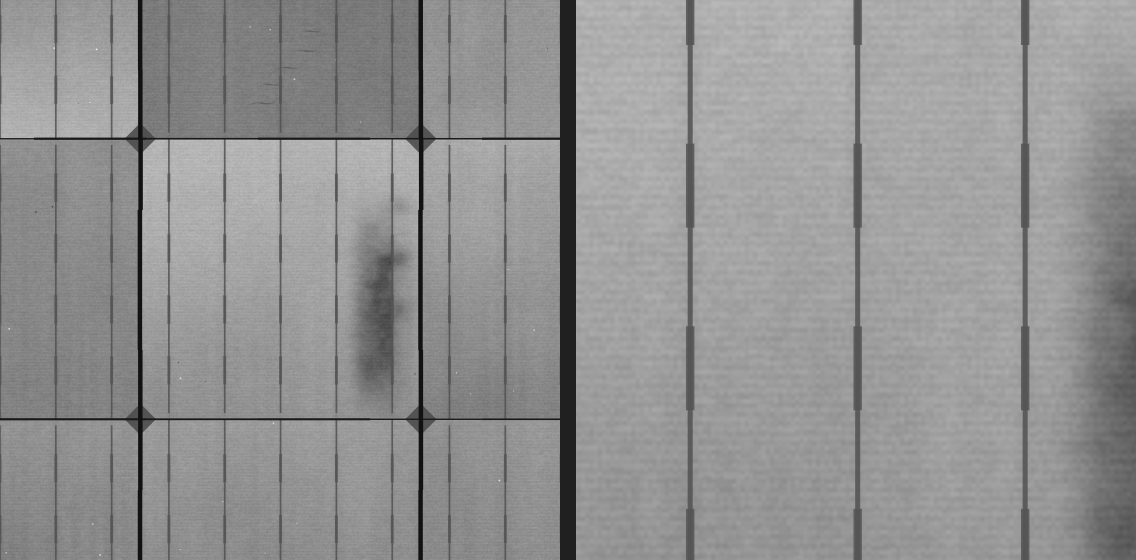
Left, the full canvas; right, a detail of the centre.
Give the GLSL for this pattern, as a WebGL 1 fragment shader.

```glsl
precision highp float;
// Grey solar cells with busbars, solder pads, clipped corners, a dark stain and small flaws.
uniform vec2 u_resolution;

#define PITCH 0.501        // cell size
#define ORIGIN vec2(0.2505, 0.2513)
#define BAR_STEP 0.199     // busbar spacing, in cells
#define PAD_STEP 0.217     // solder pad spacing, in cells
#define BAR_HALF 0.0015
#define PAD_HALF vec2(0.0025, 0.025)
#define GAP_HALF 0.0040
#define SEAM_HALF 0.0016
#define CORNER 0.028       // reach of the clipped corners
#define FINGERS 178.0      // fine lines per canvas height
#define GRAIN 0.045

float hash(vec2 p) {
  vec3 q = fract(p.xyx * vec3(0.1031, 0.1030, 0.0973));
  q += dot(q, q.yzx + 33.33);
  return fract((q.x + q.y) * q.z);
}

float noise(vec2 p) {
  vec2 i = floor(p), f = fract(p);
  f = f * f * (3.0 - 2.0 * f);
  return mix(mix(hash(i), hash(i + vec2(1, 0)), f.x),
             mix(hash(i + vec2(0, 1)), hash(i + vec2(1, 1)), f.x), f.y);
}

float fbm(vec2 p) {
  return 0.55 * noise(p) + 0.3 * noise(p * 2.1 + 7.0) + 0.15 * noise(p * 4.3 + 19.0);
}

// Antialiased coverage of the region where d < 0.
float cover(float d) {
  return clamp(0.5 - d * u_resolution.y, 0.0, 1.0);
}

// Tone of each cell with its own vertical gradient.
float cellTone(vec2 id, vec2 f) {
  vec3 col = max(1.0 - abs(id.x - vec3(-1, 0, 1)), 0.0);
  vec3 row = max(1.0 - abs(id.y - vec3(-1, 0, 1)), 0.0);
  mat3 tone = mat3(0.53, 0.53, 0.59,  0.56, 0.635, 0.48,  0.55, 0.59, 0.57);
  mat3 slope = mat3(0.08, 0.06, -0.20,  0.10, 0.15, -0.03,  0.08, 0.17, -0.06);
  return dot(row, tone * vec3(0) + vec3(dot(col, vec3(tone[0].x, tone[1].x, tone[2].x)),
                                        dot(col, vec3(tone[0].y, tone[1].y, tone[2].y)),
                                        dot(col, vec3(tone[0].z, tone[1].z, tone[2].z))))
       + dot(row, vec3(dot(col, vec3(slope[0].x, slope[1].x, slope[2].x)),
                       dot(col, vec3(slope[0].y, slope[1].y, slope[2].y)),
                       dot(col, vec3(slope[0].z, slope[1].z, slope[2].z)))) * (f.y - 0.5);
}

// Cloudy dark area beside the last busbar of the middle cell.
float stain(vec2 p) {
  vec2 d = (p - vec2(0.682, 0.455)) / vec2(0.048, 0.135);
  float body = exp(-dot(d * d, d * d) * 0.5 - 0.7 * d.x * d.x);
  body *= mix(1.0, 0.45, smoothstep(0.698, 0.706, p.x));
  body *= mix(1.0, 0.65, smoothstep(0.45, 0.62, p.y));
  float lobes = pow(0.5 + 0.5 * cos((p.y - 0.445) * 66.0), 3.0);
  lobes *= exp(-pow((p.x - 0.715) / 0.022, 2.0) - pow((p.y - 0.54) / 0.13, 4.0));
  return (0.29 * body + 0.12 * lobes) * (0.55 + 0.9 * fbm(p * 32.0));
}

// Short tapered scratches in the upper cell.
float scratches(vec2 p) {
  float s = 0.0;
  for (int i = 0; i < 5; i++) {
    float n = float(i);
    vec2 c = vec2(0.562 - 0.024 * n, 0.948 - 0.034 * n);
    c += (vec2(hash(vec2(n, 3)), hash(vec2(n, 8))) - 0.5) * vec2(0.03, 0.012);
    float reach = 0.014 + 0.012 * hash(vec2(n, 5));
    vec2 d = p - c;
    d.y += 0.0012 * sin(d.x * 160.0) - 0.05 * d.x;
    float taper = max(1.0 - abs(d.x) / reach, 0.0);
    s = max(s, cover(abs(d.y) - 0.0012) * sqrt(taper) * (0.5 + 0.5 * noise(p * 150.0)));
  }
  return s;
}

// Sparse tiny specks, mostly bright.
float specks(vec2 p) {
  vec2 id = floor(p * 26.0);
  vec2 c = (id + 0.15 + 0.7 * vec2(hash(id + 11.0), hash(id + 37.0))) / 26.0;
  float r = mix(0.0008, 0.0017, hash(id + 53.0));
  float sign = hash(id + 71.0) < 0.8 ? 0.28 : -0.22;
  return step(hash(id), 0.045) * sign * cover(length(p - c) - r);
}

void main() {
  vec2 p = gl_FragCoord.xy / u_resolution;
  vec2 c = (p - ORIGIN) / PITCH;
  vec2 id = floor(c), f = fract(c);

  // Cell surface
  float g = cellTone(id, f) + 0.07 * (fbm(p * 5.0) - 0.5);
  g += 0.010 * sin(p.y * FINGERS * 6.2832) + 0.02 * (noise(vec2(p.x * 90.0, p.y * 3.0)) - 0.5);
  g += GRAIN * (noise(p * 400.0) - 0.5) + 0.025 * (noise(p * vec2(90, 260)) - 0.5);
  g -= stain(p);
  g = mix(g, 0.30, 0.8 * scratches(p)) + specks(p);

  // Busbars stop short at one end, which alternates by column
  float k = clamp(floor((f.x - 0.5) / BAR_STEP + 0.5), -2.0, 2.0);
  float barDist = abs(f.x - 0.5 - k * BAR_STEP) * PITCH;
  float along = mod(id.x, 2.0) < 0.5 ? f.y : 1.0 - f.y;
  float j = clamp(floor((f.y - 0.5) / PAD_STEP), -2.0, 1.0) + 0.5;
  vec2 pad = vec2(barDist, abs(f.y - 0.5 - j * PAD_STEP) * PITCH) - PAD_HALF;
  g -= 0.03 * exp(-barDist * 250.0);
  g = mix(g, 0.32, 0.85 * cover(barDist - BAR_HALF) * cover((0.022 - along) * PITCH));
  g = mix(g, 0.33, 0.85 * cover(max(pad.x, pad.y)));

  // Clipped corners and worn gaps
  vec2 edge = (fract(c + 0.5) - 0.5) * PITCH;
  g = mix(g, 0.30, 0.9 * cover((abs(edge.x) + abs(edge.y) - CORNER) * 0.7071));
  float shift = 0.0016 * (hash(vec2(floor(p.y * 4.0 + 0.5), id.y + 5.0)) - 0.5);
  float wear = hash(vec2(floor(p.x * 5.0 + 0.7), floor(c.y + 0.5) + 9.0));
  g = mix(g, 0.10, cover(abs(edge.y) - SEAM_HALF * (0.7 + 0.6 * wear)));
  g = mix(g, 0.07, cover(abs(edge.x + shift) - GAP_HALF));
  gl_FragColor = vec4(vec3(clamp(g, 0.0, 1.0)), 1.0);
}
```
